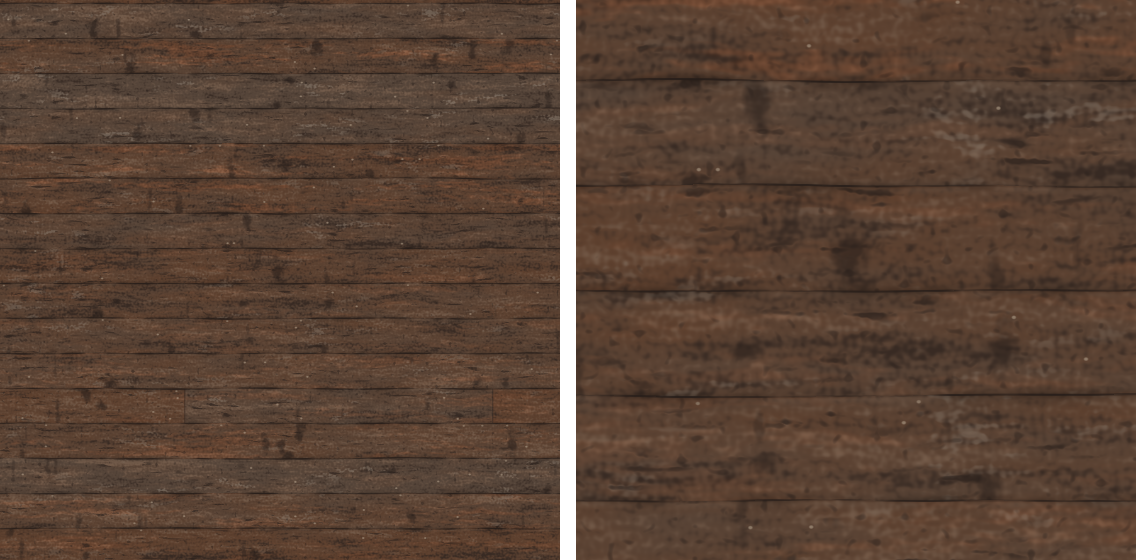
Left: the whole. Right: its middle third, enlarged.
Write a Shadertoy shader that draws this texture.

```glsl
// Weathered dark wooden planks: sixteen horizontal boards with long grain, rust stains, scuffs and pits.

const float ROWS = 16.0;
const float SEAM_SHIFT = 0.1;      // in rows, from the top edge
const float SEAM_WOBBLE = 0.035;   // in rows
const float SEAM_WIDTH = 0.0003;   // half width, in canvas units
const float SHADE_WIDTH = 0.003;   // soft shading beside seams
const float STAINS_PER_ROW = 7.0;
const vec2 FLECK_GRID = vec2(90.0, 5.0);
const float FLECK_CHANCE = 0.012;
const float PATCH_ROW = 11.0;      // row with a shorter board let in
const vec2 PATCH_ENDS = vec2(0.33, 0.88);

const vec3 DARK = vec3(0.205, 0.155, 0.13);
const vec3 GREY = vec3(0.335, 0.27, 0.225);
const vec3 WARM = vec3(0.365, 0.25, 0.18);
const vec3 LIGHT = vec3(0.47, 0.375, 0.305);
const vec3 RUST = vec3(0.48, 0.29, 0.19);
const vec3 SCUFF = vec3(0.52, 0.47, 0.42);
const vec3 FLECK = vec3(0.64, 0.57, 0.49);
const vec3 GAP = vec3(0.15, 0.115, 0.10);

// Per plank, top to bottom: brown against grey, and amount of rust
const float WARMTH[16] = float[16](0.25, 0.6, 0.0, 0.15, 0.7, 0.7, 0.4, 0.75,
                                   0.6, 0.55, 0.6, 0.95, 0.65, 0.1, 0.6, 0.95);
const float RUSTINESS[16] = float[16](0.1, 0.9, 0.0, 0.1, 0.8, 0.9, 0.25, 0.45,
                                      0.45, 0.4, 0.55, 0.5, 0.7, 0.1, 0.6, 0.6);

vec2 hash2(vec3 p) {
    p = fract(p * vec3(0.1031, 0.1030, 0.0973));
    p += dot(p, p.yzx + 33.33);
    return fract((p.xx + p.yz) * p.zy);
}

float cornerSlope(vec2 cell, vec2 offset, vec2 period, float seed) {
    float angle = 6.2832 * hash2(vec3(mod(cell, period), seed)).x;
    return dot(vec2(cos(angle), sin(angle)), offset);
}

// Gradient noise that repeats over the unit square
float noise(vec2 p, vec2 freq, float seed) {
    p *= freq;
    vec2 i = floor(p), f = p - i;
    vec2 w = f * f * f * (f * (f * 6.0 - 15.0) + 10.0);
    vec2 e = vec2(1.0, 0.0);
    float low = mix(cornerSlope(i, f, freq, seed), cornerSlope(i + e, f - e, freq, seed), w.x);
    float high = mix(cornerSlope(i + e.yx, f - e.yx, freq, seed), cornerSlope(i + 1.0, f - 1.0, freq, seed), w.x);
    return mix(low, high, w.y);
}

float fbm(vec2 p, vec2 freq, float seed) {
    float sum = 0.0, amp = 0.6;
    for (int k = 0; k < 3; k++) {
        sum += amp * noise(p, freq, seed + float(k) * 3.7);
        freq *= 2.0;
        amp *= 0.6;
    }
    return sum;
}

// Upright dark smudges and knots scattered along one plank
float stains(vec2 p, float seed) {
    float ragged = 1.5 * fbm(p, vec2(60.0, 4.0), seed + 5.0);
    float mask = 0.0;
    for (float k = 0.0; k < STAINS_PER_ROW; k++) {
        vec2 center = hash2(vec3(k, 7.0, seed));
        vec2 size = hash2(vec3(k, 19.0, seed));
        vec2 d = vec2(fract(p.x - center.x + 0.5) - 0.5, p.y - center.y);
        d /= vec2(0.003 + 0.011 * size.x * size.x, 0.1 + 0.35 * size.y);
        mask = max(mask, (1.0 - smoothstep(0.1, 1.2, length(d) + ragged)) * (0.3 + 0.5 * size.x));
    }
    return mask;
}

void mainImage(out vec4 fragColor, in vec2 fragCoord) {
    vec2 uv = fragCoord / iResolution.xy;
    float px = 1.0 / iResolution.y;

    // Plank layout: p.x along the board, p.y across it
    float across = (1.0 - uv.y) * ROWS - SEAM_SHIFT + SEAM_WOBBLE * noise(uv, vec2(9.0, 8.0), 3.0);
    float row = mod(floor(across), ROWS);
    vec2 p = vec2(uv.x, fract(across));
    float seed = row * 11.0 + 41.0;
    float inPatch = row == PATCH_ROW ? step(PATCH_ENDS.x, p.x) * step(p.x, PATCH_ENDS.y) : 0.0;
    float warmth = mix(WARMTH[int(row)], 0.35, inPatch);

    // Grain, from broad blotches and long bands to fine grit
    vec2 wavy = p + vec2(0.0, 0.09 * noise(p, vec2(10.0, 1.0), seed + 1.0));
    float blotch = fbm(p, vec2(7.0, 2.0), seed + 2.0);
    float band = fbm(wavy, vec2(2.0, 3.0), seed + 3.0);
    float streak = fbm(wavy, vec2(12.0, 5.0), seed + 14.0);
    float fine = noise(wavy, vec2(60.0, 13.0), seed + 4.0);
    float grit = noise(p, vec2(230.0, 15.0), seed + 6.0);
    float tone = 0.5 * band + 0.45 * streak + 0.5 * blotch + 0.3 * fine + 0.36 * grit;
    tone += 0.16 * (hash2(vec3(row, 2.0, 9.0)).x - 0.5);
    vec3 color = mix(GREY, WARM, clamp(warmth + 0.8 * blotch, 0.0, 1.0));
    color = mix(color, LIGHT, 0.85 * smoothstep(-0.03, 0.6, tone));
    color = mix(color, DARK, 0.9 * smoothstep(0.0, 0.6, -tone));

    // Rust streaks and pale scuffs
    float rust = smoothstep(0.0, 0.4, fbm(wavy, vec2(4.0, 3.0), seed + 7.0) + 0.35 * fine);
    color = mix(color, RUST * (1.0 + 0.7 * tone), 0.55 * rust * RUSTINESS[int(row)]);
    float scuff = smoothstep(0.08, 0.4, fbm(wavy, vec2(24.0, 5.0), seed + 8.0) + 0.3 * grit);
    scuff *= smoothstep(-0.05, 0.3, noise(p, vec2(6.0, 2.0), seed + 9.0));
    color = mix(color, SCUFF, 0.6 * scuff * (1.0 - 0.65 * warmth));

    // Stains, short dashes along the grain and dark pits
    color = mix(color, GAP, 0.8 * stains(p, seed));
    float dash = smoothstep(0.2, 0.5, noise(wavy, vec2(36.0, 11.0), seed + 10.0) + 0.25 * grit);
    dash *= smoothstep(-0.05, 0.3, noise(p, vec2(9.0, 3.0), seed + 12.0));
    float pit = smoothstep(0.3, 0.55, noise(p, vec2(120.0, 9.0), seed + 15.0));
    color = mix(color, GAP, max(0.65 * dash, 0.4 * pit));

    // Tiny chipped flecks
    vec2 cell = floor(p * FLECK_GRID);
    vec2 pick = hash2(vec3(cell, seed + 13.0));
    vec2 fleckOffset = (fract(p * FLECK_GRID) - 0.3 - 0.4 * pick.yx) / FLECK_GRID / vec2(1.0, ROWS);
    float fleck = 1.0 - smoothstep(0.0004, 0.0009 + px, length(fleckOffset * vec2(0.8, 1.0)));
    color = mix(color, FLECK, 0.7 * fleck * step(pick.x, FLECK_CHANCE));

    // Broken seams with a worn lower lip, and butt joints of the let-in board
    float edge = min(p.y, 1.0 - p.y) / ROWS;
    float wear = smoothstep(-0.4, 0.35, fbm(uv, vec2(14.0, 16.0), 5.0) + 0.25 * fine);
    float lip = smoothstep(0.0, 0.002, p.y / ROWS) * (1.0 - smoothstep(0.002, 0.006, p.y / ROWS));
    color = mix(color, LIGHT, 0.35 * lip * (1.0 - wear));
    color *= 1.0 - 0.35 * wear * exp(-edge / SHADE_WIDTH);
    color = mix(color, GAP, 0.85 * wear * (1.0 - smoothstep(SEAM_WIDTH, SEAM_WIDTH + px, edge)));
    float joint = min(abs(p.x - PATCH_ENDS.x), abs(p.x - PATCH_ENDS.y));
    joint = row == PATCH_ROW ? 1.0 - smoothstep(0.0002, 0.0002 + px, joint) : 0.0;
    color = mix(color, GAP, 0.4 * joint);

    fragColor = vec4(color, 1.0);
}
```
